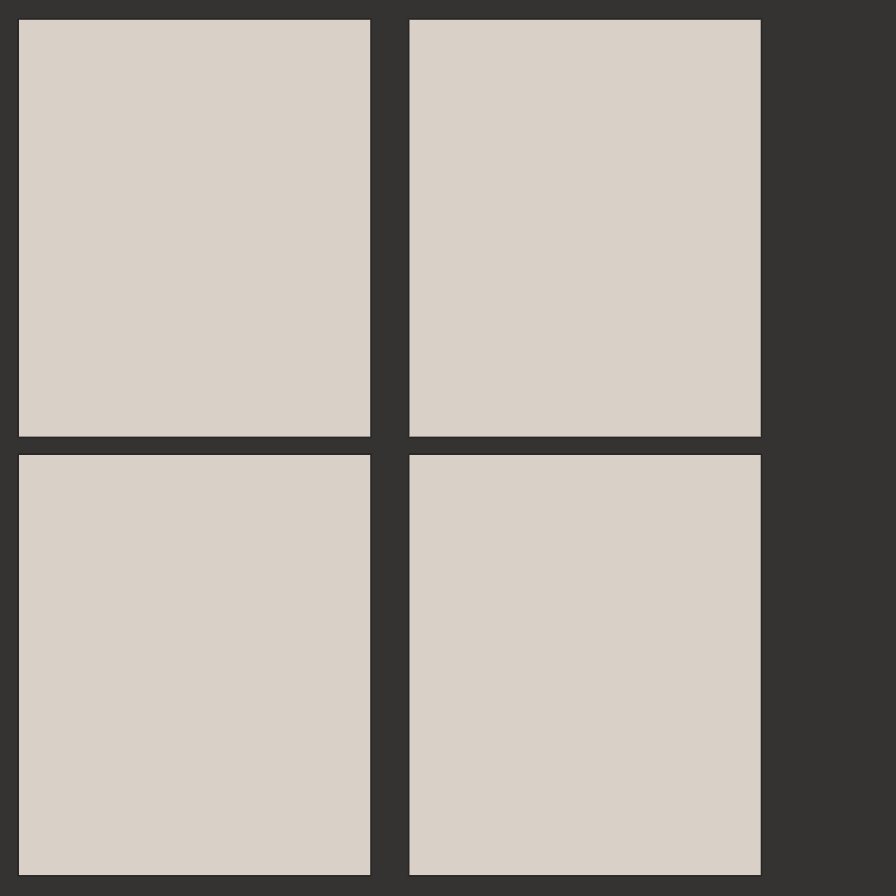
This background is drawn by a Shadertoy shader. Its source:

```glsl
// Draws four pale window panes in a dark frame with a wide right margin.

#define PANE_COLOR   vec3(0.851, 0.816, 0.780)
#define FRAME_COLOR  vec3(0.208, 0.200, 0.194)
#define RIM_COLOR    vec3(0.165, 0.155, 0.150)
#define FIRST_CENTER vec2(0.2172, 0.2578)
#define PANE_PITCH   vec2(0.4358, 0.4875)
#define LOWER_HALF   vec2(0.1960, 0.2344)
#define UPPER_HALF   vec2(0.1960, 0.2326)
#define RIM_WIDTH    0.0020

// Signed distance to an axis-aligned box.
float boxDistance(vec2 p, vec2 halfSize) {
    vec2 d = abs(p) - halfSize;
    return length(max(d, 0.0)) + min(max(d.x, d.y), 0.0);
}

// Distance to the nearest pane of the two by two grid.
float paneDistance(vec2 uv) {
    float nearest = 1.0;
    for (int row = 0; row < 2; row++) {
        vec2 halfSize = row == 0 ? LOWER_HALF : UPPER_HALF;
        for (int column = 0; column < 2; column++) {
            vec2 center = FIRST_CENTER + PANE_PITCH * vec2(column, row);
            nearest = min(nearest, boxDistance(uv - center, halfSize));
        }
    }
    return nearest;
}

void mainImage(out vec4 fragColor, in vec2 fragCoord) {
    vec2 uv = fragCoord / iResolution.xy;
    float edge = 0.5 / min(iResolution.x, iResolution.y);
    float d = paneDistance(uv);

    // Frame with a faint dark rim around each pane.
    float rim = 1.0 - smoothstep(RIM_WIDTH - edge, RIM_WIDTH + edge, d);
    vec3 color = mix(FRAME_COLOR, RIM_COLOR, rim);

    // Flat panes with smooth edges.
    float pane = clamp(0.5 - 0.5 * d / edge, 0.0, 1.0);
    color = mix(color, PANE_COLOR, pane);

    fragColor = vec4(color, 1.0);
}
```
